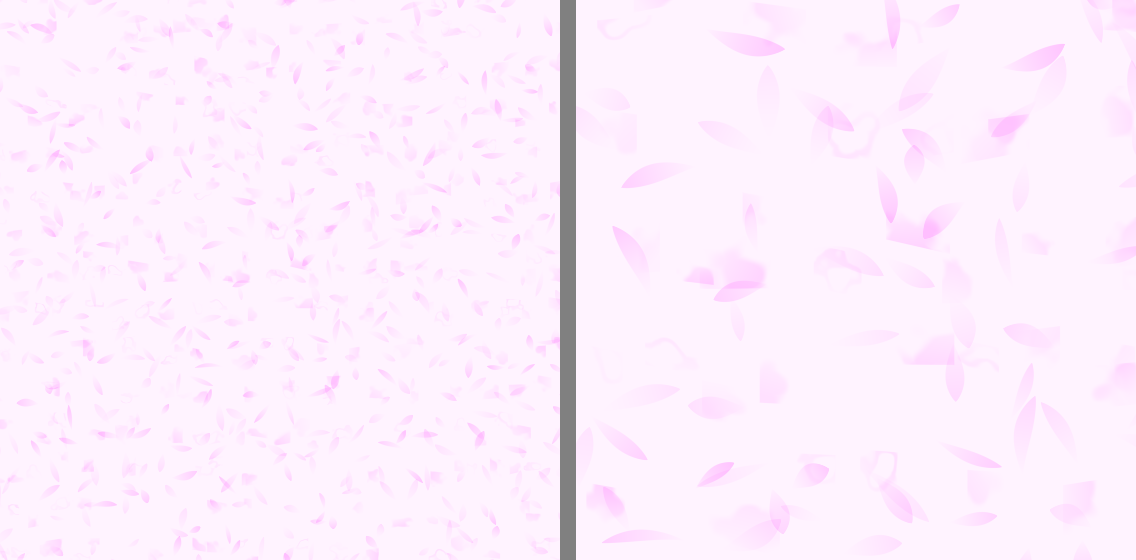
Left, the full canvas; right, a detail of the centre.
Write a WebGL 2 fragment shader that draws this texture.

```glsl
#version 300 es
precision highp float;

uniform vec2 u_resolution;
out vec4 fragColor;

#define PETAL_GRID 17.0
#define PETAL_SHARE 0.85
#define PETAL_LENGTH 0.042
#define PETAL_WIDTH 0.0062
#define PETAL_TINT 0.95
#define FLAKE_GRID 14.0
#define FLAKE_SHARE 0.62
#define FLAKE_TINT 0.72
#define MOTTLE_SCALE 62.0
#define PAPER vec3(1.0, 0.952, 1.0)
#define INK vec3(1.0, 0.745, 1.0)

const float TAU = 6.28319;

vec4 hash4(vec2 cell, float seed) {
    vec4 h = fract(vec4(cell.xyx, seed + 7.3) * vec4(0.1031, 0.1030, 0.0973, 0.1099));
    h += dot(h, h.wzxy + 33.33);
    return fract((h.xxyz + h.yzzw) * h.zywx);
}

// Distance to the nearest scattered point
float cellular(vec2 p) {
    vec2 id = floor(p), f = fract(p);
    float nearest = 2.0;
    for (int y = -1; y <= 1; y++) {
        for (int x = -1; x <= 1; x++) {
            vec2 o = vec2(x, y);
            nearest = min(nearest, length(o + hash4(id + o, 51.0).xy - f));
        }
    }
    return nearest;
}

// Slender bent sliver, deep at its tip and fading to the tail
float petal(vec2 q, vec4 shape, vec4 tone, float pixel) {
    float angle = shape.z * TAU;
    float c = cos(angle), s = sin(angle);
    q = mat2(c, -s, s, c) * q;
    float len = PETAL_LENGTH * mix(0.55, 1.2, shape.w);
    float t = q.x / len + 0.5;
    if (t <= 0.0 || t >= 1.0) return 0.0;
    float bend = (tone.x - 0.5) * 0.7 * len * t * (1.0 - t);
    float halfWidth = PETAL_WIDTH * mix(0.55, 1.15, tone.y) * sin(0.5 * TAU * pow(t, 0.8));
    float edge = halfWidth - abs(q.y - bend);
    float body = smoothstep(-0.7 * pixel, 0.7 * pixel, edge);
    float fade = pow(1.0 - t, mix(0.6, 1.5, tone.w));
    return body * fade * mix(0.3, 1.0, tone.z * tone.z) * PETAL_TINT;
}

float petalLayer(vec2 p, float seed, float pixel) {
    vec2 g = p * PETAL_GRID + seed * vec2(0.37, 0.61);
    vec2 id = floor(g);
    float tint = 0.0;
    for (int y = -1; y <= 1; y++) {
        for (int x = -1; x <= 1; x++) {
            vec2 cell = id + vec2(x, y);
            vec4 shape = hash4(cell, seed);
            vec4 tone = hash4(cell, seed + 13.0);
            if (hash4(cell, seed + 29.0).x > PETAL_SHARE) continue;
            tint += petal((g - cell - shape.xy) / PETAL_GRID, shape, tone, pixel);
        }
    }
    return tint;
}

// Ragged cloud cropped by a skewed box, some hollow like a curl
float flakeLayer(vec2 p, float seed, float mottle, float pixel) {
    vec2 g = p * FLAKE_GRID + seed * vec2(0.43, 0.29);
    vec2 id = floor(g);
    vec4 place = hash4(id, seed);
    vec4 shape = hash4(id, seed + 17.0);
    vec4 tone = hash4(id, seed + 31.0);
    if (place.x > FLAKE_SHARE) return 0.0;

    vec2 extent = mix(vec2(0.15, 0.12), vec2(0.30, 0.25), shape.xy);
    vec2 q = fract(g) - mix(extent + 0.08, 0.92 - extent, place.yz);
    q.y += q.x * (place.w - 0.5) * 0.5;
    vec2 inside = extent - abs(q);
    float aa = 0.7 * pixel * FLAKE_GRID;
    float crop = smoothstep(-aa, aa, min(inside.x, inside.y));

    vec2 b = q / extent - (shape.zw - 0.5) * 1.7;
    float ripple = sin(b.x * 4.1 + tone.x * TAU) * sin(b.y * 3.7 + tone.y * TAU);
    float d = length(b) + 0.28 * ripple + 0.7 * (mottle - 0.45);
    float solid = 1.0 - smoothstep(0.55, 1.15, d);
    float curl = 1.0 - smoothstep(0.05, 0.28, abs(d - 0.7));
    float cloud = tone.z > 0.72 ? 0.6 * curl : solid;

    vec2 slope = vec2(cos(tone.x * TAU), sin(tone.x * TAU));
    float ramp = clamp(0.6 + 0.45 * dot(q / extent, slope), 0.15, 1.0);
    return crop * cloud * ramp * mix(0.25, 0.85, tone.w) * FLAKE_TINT;
}

void main() {
    float pixel = 1.0 / min(u_resolution.x, u_resolution.y);
    vec2 p = gl_FragCoord.xy * pixel;
    vec2 warped = p + 0.004 * sin(p.yx * vec2(71.0, 83.0) + 2.0 * sin(p * 47.0));
    float mottle = cellular(warped * MOTTLE_SCALE);

    float tint = 0.0;
    for (int i = 0; i < 2; i++) {
        float seed = 3.0 + 41.0 * float(i);
        tint += petalLayer(p, seed, pixel);
        tint += flakeLayer(p, seed + 5.0, mottle, pixel);
    }
    fragColor = vec4(mix(PAPER, INK, min(tint, 1.0)), 1.0);
}
```
